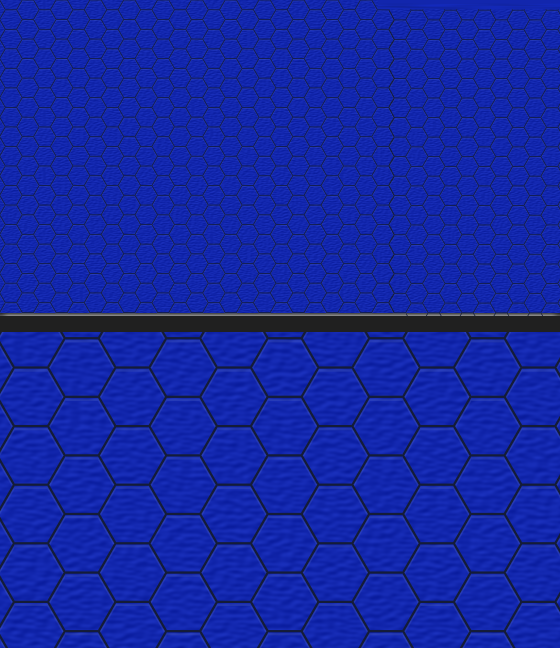
Top: the whole. Bottom: its middle third, enlarged.
Reproduce this pattern procedurally as a WebGL 2 fragment shader.

```glsl
#version 300 es
precision highp float;
// Blue embossed hexagon tiling with a seam, a bare top right band and a grey foot strip.

uniform vec2 u_resolution;
out vec4 fragColor;

// Lengths are in canvas heights; y is measured down from the top edge.
const float ROW = 0.0618;                // height of one hexagon
const float FIRST_COLUMN = 0.0882;       // centre of a column whose top touches the edge
const float LINE_HALF = 0.0012;
const float RIM_OFFSET = 0.0032;         // highlight below each groove
const float RIM_STRENGTH = 0.2;
const float SEAM_X = 1.2395;
const float SEAM_HALF = 0.0092;
const float SEAM_WIDEN = 1.5;
const float RIGHT_DROP = 0.0012;         // downward slip right of the seam
const vec2 BARE_CORNER = vec2(1.195, 0.0295);
const float STRIP_TOP = 0.9905;
const float STRIP_LINES_X = 1.285;       // grooves cross the strip beyond here
const vec2 GRAIN_SCALE = vec2(85.0, 200.0);
const float GRAIN_STRENGTH = 0.08;

const vec3 BLUE = vec3(0.07, 0.15, 0.68);
const vec3 GROOVE = vec3(0.08, 0.11, 0.22);
const vec3 RIM = vec3(0.42, 0.50, 0.80);
const vec3 GRAIN_TINT = vec3(0.55, 0.65, 1.0);
const vec3 STRIP_DARK = vec3(0.24);
const vec3 STRIP_LIGHT = vec3(0.58);

vec2 gradientAt(vec2 cell) {
    vec3 h = fract(cell.xyx * vec3(0.1031, 0.1030, 0.0973));
    h += dot(h, h.yzx + 33.33);
    float angle = 6.2832 * fract((h.x + h.y) * h.z);
    return vec2(cos(angle), sin(angle));
}

float gradientNoise(vec2 p) {
    vec2 i = floor(p), f = p - i;
    vec2 u = f * f * f * (f * (f * 6.0 - 15.0) + 10.0);
    const vec2 e = vec2(0.0, 1.0);
    float a = dot(gradientAt(i), f);
    float b = dot(gradientAt(i + e.yx), f - e.yx);
    float c = dot(gradientAt(i + e.xy), f - e.xy);
    float d = dot(gradientAt(i + e.yy), f - e.yy);
    return mix(mix(a, b, u.x), mix(c, d, u.x), u.y);
}

// Distance from p to the nearest edge of the flat-topped hexagon tiling.
float hexEdge(vec2 p) {
    vec2 period = vec2(sqrt(3.0), 1.0) * ROW;
    vec2 q = p - vec2(FIRST_COLUMN, 0.5 * ROW);
    vec2 a = mod(q + 0.5 * period, period) - 0.5 * period;
    vec2 b = mod(q, period) - 0.5 * period;
    vec2 c = abs(dot(a, a) < dot(b, b) ? a : b);
    return 0.5 * ROW - max(c.y, dot(c, vec2(0.5 * sqrt(3.0), 0.5)));
}

float below(float d, float limit, float px) {
    return clamp((limit - d) / px + 0.5, 0.0, 1.0);
}

// Pixel coverage of a line, also right when it is thinner than one pixel.
float lineCover(float d, float halfWidth, float px) {
    return min(below(d, halfWidth, px), 2.0 * halfWidth / px);
}

// Top right corner that carries no tiles.
float bareBand(vec2 p, float px) {
    return below(BARE_CORNER.x, p.x, px) * below(p.y, BARE_CORNER.y, px);
}

// Groove coverage, with the seam and the places left without lines.
float groove(vec2 p, float px) {
    float nearSeam = below(abs(p.x - SEAM_X), SEAM_HALF, px);
    float halfWidth = LINE_HALF * mix(1.0, SEAM_WIDEN, nearSeam);
    vec2 slipped = p - vec2(0.0, RIGHT_DROP * step(SEAM_X, p.x));
    float lines = lineCover(hexEdge(slipped), halfWidth, px);
    float foot = below(STRIP_TOP, p.y, px) * below(p.x, STRIP_LINES_X, px);
    return lines * (1.0 - bareBand(p, px)) * (1.0 - foot);
}

void main() {
    float px = 1.0 / u_resolution.y;
    vec2 p = vec2(gl_FragCoord.x, u_resolution.y - gl_FragCoord.y) * px;

    // Embossed grain, drawn out sideways
    vec2 g = p * GRAIN_SCALE;
    float relief = gradientNoise(g) - gradientNoise(g + vec2(0.2, 0.6));
    vec3 color = BLUE + GRAIN_TINT * relief * GRAIN_STRENGTH;

    // Smooth bare band with faint long streaks
    float streak = gradientNoise(vec2(p.x * 6.0, p.y * 150.0));
    float streakFade = smoothstep(0.008, 0.018, p.y);
    color = mix(color, BLUE * (1.0 + 0.22 * streak * streakFade), bareBand(p, px));

    // Grey foot strip, shaded at its top and at both ends
    float depth = clamp((p.y - STRIP_TOP) / (1.0 - STRIP_TOP), 0.0, 1.0);
    float width = u_resolution.x * px;
    float ends = smoothstep(0.0, 0.03, min(p.x, width - p.x));
    vec3 strip = mix(STRIP_DARK, STRIP_LIGHT, depth) * mix(0.6, 1.0, ends);
    color = mix(color, strip, below(STRIP_TOP, p.y, px));

    // Lit rim first, then the dark groove over it
    float rim = groove(p - vec2(0.0, RIM_OFFSET), px);
    color = mix(color, RIM, rim * RIM_STRENGTH);
    color = mix(color, GROOVE, groove(p, px));

    fragColor = vec4(clamp(color, 0.0, 1.0), 1.0);
}
```
